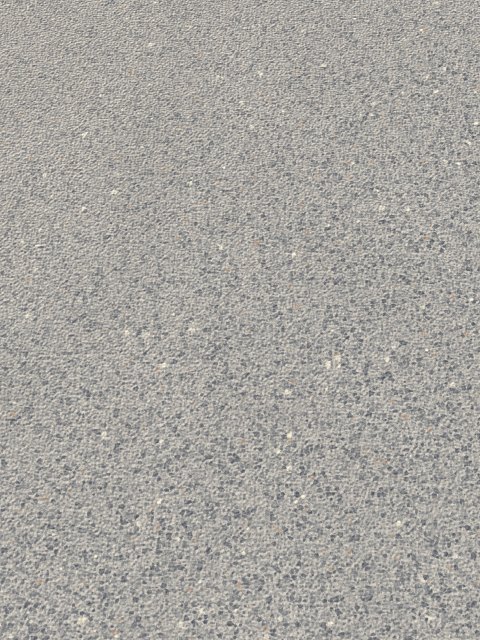
A Shadertoy shader for this texture:

```glsl
// Worn asphalt seen at a slant: angular grey stones in pale, warm mortar.
// Two layers of random convex polygons lie on a tilted plane; gradient noise
// adds crumbly relief, and wear bares the stones towards the lower right.

#define TILT 0.20            // strength of the perspective
#define COARSE_CELLS 76.0    // large stones across the width
#define FINE_CELLS 128.0     // small chips across the width
#define RELIEF_CELLS 150.0   // bumps across the width
#define RELIEF 0.21          // light and shade on the bumps
#define FLECK_SHARE 0.012    // share of cream stones
#define TAN_SHARE 0.035      // share of tan stones
#define MORTAR vec3(0.745, 0.725, 0.690)
#define DARK_STONE vec3(0.425, 0.437, 0.460)
#define PALE_STONE vec3(0.650, 0.645, 0.632)
#define CREAM vec3(0.890, 0.865, 0.790)
#define TAN vec3(0.700, 0.620, 0.550)

const float TAU = 6.28318;

vec2 hash2(vec2 p) {
    vec3 h = fract(p.xyx * vec3(0.1031, 0.1030, 0.0973));
    h += dot(h, h.yzx + 33.33);
    return fract((h.xx + h.yz) * h.zy);
}

vec2 direction(float angle) {
    return vec2(cos(angle), sin(angle));
}

float cornerSlope(vec2 cell, vec2 p, vec2 corner) {
    return dot(direction(TAU * hash2(cell + corner).x), p - corner);
}

float gradientNoise(vec2 p) {
    vec2 cell = floor(p), f = fract(p);
    vec2 s = f * f * f * (f * (f * 6.0 - 15.0) + 10.0);
    float low = mix(cornerSlope(cell, f, vec2(0, 0)), cornerSlope(cell, f, vec2(1, 0)), s.x);
    float high = mix(cornerSlope(cell, f, vec2(0, 1)), cornerSlope(cell, f, vec2(1, 1)), s.x);
    return mix(low, high, s.y);
}

// Distance-like measure of a turned, stretched, uneven pentagon
float pentagon(vec2 p, vec2 seed) {
    vec2 axis = direction(TAU * seed.x);
    p = vec2(dot(p, axis) * mix(0.55, 1.0, seed.y), dot(p, vec2(-axis.y, axis.x)));
    float reach = -1.0;
    for (int i = 0; i < 5; i++) {
        float side = float(i);
        float jitter = fract(seed.y * 7.3 + side * 0.37);
        reach = max(reach, dot(p, direction(TAU * (side + 0.6 * jitter) / 5.0)));
    }
    return reach;
}

// Returns the edge distance and two random values of the nearest stone
vec3 stones(vec2 p, float smallest, float largest) {
    vec2 home = floor(p), id = vec2(0.0);
    float nearest = 9.0, second = 9.0;
    for (int y = -1; y <= 1; y++) {
        for (int x = -1; x <= 1; x++) {
            vec2 cell = home + vec2(x, y);
            vec2 place = hash2(cell + 17.0);
            vec2 traits = hash2(cell + 71.0);
            vec2 offset = p - cell - mix(vec2(0.1), vec2(0.9), place);
            float d = pentagon(offset, hash2(cell + 131.0)) - mix(smallest, largest, traits.x);
            second = min(second, max(d, nearest));
            if (d < nearest) {
                nearest = d;
                id = vec2(traits.y, fract(place.x * 13.7 + place.y));
            }
        }
    }
    float gap = 0.03;
    return vec3(max(nearest, (nearest - second) * 0.5 + gap), id);
}

float cover(float d, float blur) {
    return 1.0 - smoothstep(-blur, blur, d);
}

void mainImage(out vec4 fragColor, in vec2 fragCoord) {
    vec2 uv = fragCoord / iResolution.x;
    float height = fragCoord.y / iResolution.y;

    // Tilted ground plane
    float depth = 1.0 / (1.0 - TILT * uv.y);
    vec2 ground = vec2((uv.x - 0.5) * depth, depth / TILT) + 3.0;
    float blur = depth * max(0.7 / iResolution.x, 0.0012);
    float wear = smoothstep(-0.2, 1.1, 0.6 * uv.x + 0.8 * (1.0 - height));

    // Mortar with broad mottling
    vec3 color = MORTAR - 0.025 * (1.0 - wear);
    color += 0.03 * gradientNoise(uv * 5.0) + 0.05 * gradientNoise(ground * 60.0);

    // Small chips
    vec3 chip = stones(ground * FINE_CELLS + 40.0, 0.05, 0.38);
    vec3 chipColor = mix(DARK_STONE, PALE_STONE, 0.35 + 0.75 * chip.y);
    color = mix(color, chipColor, cover(chip.x, blur * FINE_CELLS) * mix(0.55, 0.95, wear));

    // Large stones, a few of them tan or cream
    vec3 stone = stones(ground * COARSE_CELLS, 0.08, 0.43);
    vec3 stoneColor = mix(DARK_STONE, PALE_STONE, stone.y);
    float strength = mix(0.5, 1.0, wear);
    if (stone.z < TAN_SHARE) { stoneColor = TAN; strength = 0.8; }
    if (stone.z < FLECK_SHARE) { stoneColor = CREAM; strength = 1.0; }
    color = mix(color, stoneColor, cover(stone.x, blur * COARSE_CELLS) * strength);

    // Relief lit from the upper left, and fine grain
    vec2 bump = ground * RELIEF_CELLS;
    float slope = gradientNoise(bump) - gradientNoise(bump + vec2(-0.3, 0.45));
    color += slope * RELIEF * mix(1.25, 0.85, wear);
    color += 0.07 * gradientNoise(ground * 290.0);

    fragColor = vec4(clamp(color, 0.0, 1.0), 1.0);
}
```
